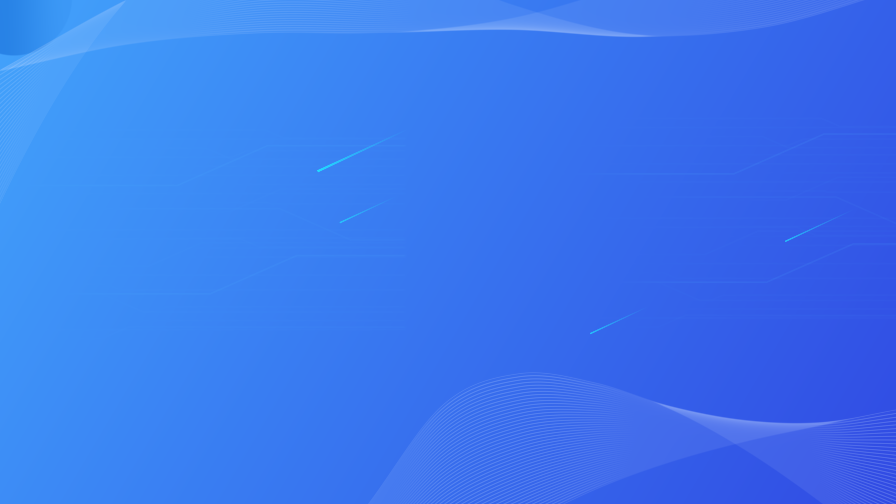
Give the GLSL for this background, as a Shadertoy shader.

```glsl
// Blue diagonal gradient with striped, twisting ribbons along the top and bottom,
// faint circuit traces and cyan light streaks. Ribbons are stripes interpolated
// between pairs of spline edges; traces and streaks are distance functions.

float hash(float n) { return fract(sin(n * 12.9898) * 43758.5453); }

// Catmull-Rom curve through eight evenly spaced heights, x runs from 0 to 7
float spline(float x, float k[8]) {
    x = clamp(x, -0.5, 7.0);
    int i = int(clamp(floor(x), 0.0, 6.0));
    float t = x - float(i), b = k[i], c = k[i + 1];
    float a = i > 0 ? k[max(i - 1, 0)] : 2.0 * b - c;
    float d = i < 6 ? k[min(i + 2, 7)] : 2.0 * c - b;
    return b + 0.5 * t * (c - a + t * (2.0 * a - 5.0 * b + 4.0 * c - d
             + t * (3.0 * (b - c) + d - a)));
}

// Opacity of fine lines spread from a crest to a far edge, brighter where pinched
float ribbon(float y, float crest, float far, float lines) {
    float px = 1.0 / iResolution.y;
    float side = far > crest ? 1.0 : -1.0;
    float h = abs(far - crest), d = (y - crest) * side;
    float v = d / max(h, 0.002) * lines;
    float density = length(vec2(dFdx(v), dFdy(v)));
    float cover = min(0.002 * iResolution.y * density, 0.42);
    float across = (0.5 - abs(fract(v) - 0.5)) / max(density, 0.001);
    float stripe = 0.9 * (1.0 - smoothstep(0.0, 1.0, across / (0.0022 * iResolution.y)));
    float fill = 0.24 * mix(stripe, cover, smoothstep(0.3, 0.6, density));
    float glow = 0.24 * exp(-h / 0.1 - max(d, 0.0) / 0.01);
    float inside = smoothstep(-px, px, d) * smoothstep(-px, px, h - d);
    return (fill + glow) * inside * smoothstep(0.0, 0.004, h);
}

// Horizontal line that climbs by rise at a bend, then runs on to the block's right end
float trace(vec2 p, float start, float bend, float low, float rise) {
    float px = 1.0 / iResolution.y;
    float run = abs(rise) * 2.25 + 0.001;
    float t = (p.x - bend) / run;
    float slope = t > 0.0 && t < 1.0 ? rise / run : 0.0;
    float d = abs(p.y - low - rise * clamp(t, 0.0, 1.0)) / sqrt(1.0 + slope * slope);
    float ends = smoothstep(start, start + 0.2, p.x) * (1.0 - smoothstep(0.8, 0.808, p.x));
    return ends * (1.0 - smoothstep(0.0004, 0.0004 + 1.2 * px, d));
}

// Block of circuit traces: three clear paths and scattered faint ones
float circuit(vec2 p) {
    float a = 0.11 * trace(p, 0.0, 0.352, 0.632, 0.079);
    a += 0.11 * trace(p, 0.09, 0.417, 0.417, 0.076);
    a += 0.06 * trace(p, 0.15, 0.555, 0.586, -0.062);
    for (float i = 1.0; i < 25.0; i++) {
        float rise = hash(i + 40.0) < 0.5 ? 0.0 : 0.1 * (hash(i + 60.0) - 0.5);
        a += 0.03 * trace(p, 0.4 * hash(i), 0.2 + 0.5 * hash(i + 20.0),
                          0.31 + 0.018 * i, rise);
    }
    return a;
}

// Tapered light streak with its bright head at the lower left
float streak(vec2 p, vec2 head, float len, float width) {
    vec2 dir = normalize(vec2(0.9, 0.42));
    p -= head;
    float t = dot(p, dir) / len;
    float d = abs(dot(p, vec2(-dir.y, dir.x)));
    float w = width * (1.0 - 0.8 * clamp(t, 0.0, 1.0));
    float body = 1.0 - smoothstep(w, w + 0.9 / iResolution.y, d);
    return body * smoothstep(-0.004, 0.004, t) * pow(clamp(1.0 - t, 0.0, 1.0), 1.2);
}

void mainImage(out vec4 fragColor, in vec2 fragCoord) {
    vec2 uv = fragCoord / iResolution.xy;
    vec2 p = vec2(uv.x * 16.0 / 9.0, uv.y);
    float px = 1.0 / iResolution.y;

    // Diagonal gradient
    float t = 0.75 * uv.x + 0.25 * (1.0 - uv.y);
    vec3 col = mix(vec3(0.26, 0.64, 0.985), vec3(0.225, 0.495, 0.95), min(t / 0.4, 1.0));
    col = mix(col, vec3(0.19, 0.29, 0.89), max(t - 0.4, 0.0) / 0.6);

    // Corner disc, fading to the right
    float disc = 1.0 - smoothstep(-px, px, length(p - vec2(0.028, 1.005)) - 0.115);
    col = mix(col, vec3(0.13, 0.48, 0.88), disc * mix(0.8, 0.15, smoothstep(0.0, 0.14, p.x)));

    // Circuit blocks
    float lines = circuit(p) + circuit(p - vec2(1.104, 0.023));
    col = mix(col, vec3(0.3, 0.7, 1.0), lines);

    // Top ribbons: shared crest, two far edges, and a fan at the left
    float x = uv.x * 7.0;
    float crest = spline(x, float[8](0.859, 0.912, 0.934, 0.935, 0.941, 0.927, 0.947, 1.019));
    float leftFar = spline(x, float[8](0.861, 1.002, 1.116, 1.093, 0.991, 0.931, 0.947, 1.019));
    float rightFar = spline(x, float[8](0.859, 0.912, 0.934, 0.935, 0.964, 1.037, 1.116, 1.185));
    float fanFar = 0.595 + 2.1 * p.x - 1.95 * p.x * min(p.x, 0.4);
    float veil = ribbon(p.y, crest, leftFar, 40.0) + ribbon(p.y, crest, rightFar, 40.0);
    veil += 0.8 * ribbon(p.y, leftFar, fanFar, 28.0) * (1.0 - smoothstep(0.24, 0.26, p.x));

    // Bottom ribbons
    x = (p.x - 0.73) / 0.15;
    crest = spline(x, float[8](0.0, 0.198, 0.259, 0.241, 0.194, 0.166, 0.162, 0.1875));
    leftFar = spline(x, float[8](-0.23, -0.13, -0.046, 0.028, 0.083, 0.124, 0.156, 0.1875));
    rightFar = spline(x, float[8](0.0, 0.198, 0.259, 0.241, 0.188, 0.106, 0.002, -0.116));
    veil += ribbon(p.y, crest, leftFar, 46.0) + ribbon(p.y, crest, rightFar, 40.0);
    col = mix(col, vec3(0.78, 0.86, 1.0), min(veil, 0.5));

    // Light streaks
    float light = streak(p, vec2(0.630, 0.660), 0.2, 0.0014);
    light += 0.75 * streak(p, vec2(0.674, 0.558), 0.125, 0.0006);
    light += 0.75 * streak(p, vec2(1.558, 0.521), 0.152, 0.0006);
    light += 0.75 * streak(p, vec2(1.171, 0.338), 0.128, 0.0006);
    col = mix(col, vec3(0.13, 0.86, 1.0), min(light, 1.0));

    fragColor = vec4(col, 1.0);
}
```
